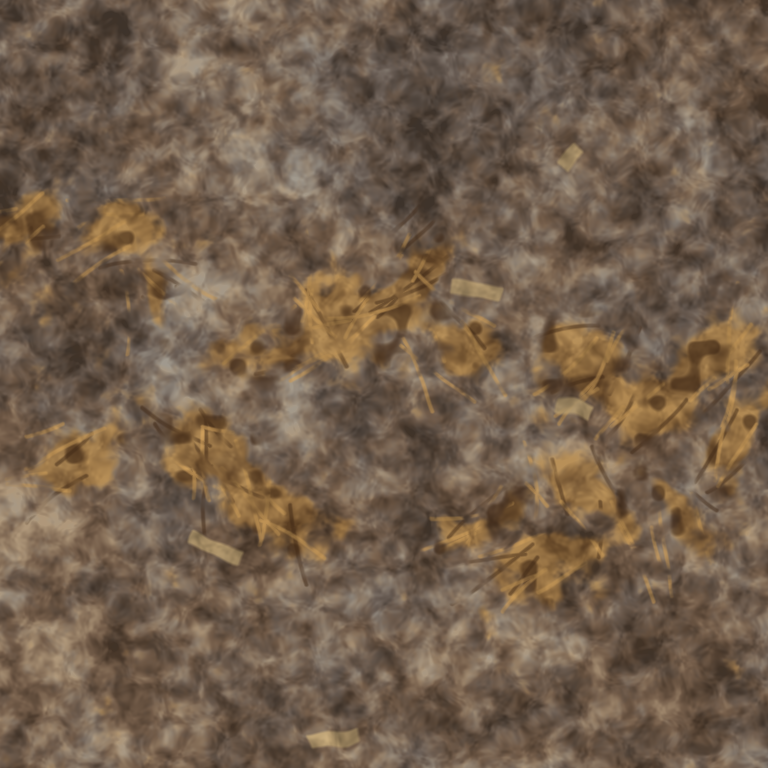
Write a Shadertoy shader that draws this texture.

```glsl
const vec3 EARTH_DARK   = vec3(0.25, 0.20, 0.16);
const vec3 EARTH_MID    = vec3(0.44, 0.37, 0.315);
const vec3 EARTH_LIGHT  = vec3(0.66, 0.60, 0.52);
const vec3 STRAW_DARK   = vec3(0.37, 0.25, 0.13);
const vec3 STRAW_LIGHT  = vec3(0.73, 0.56, 0.32);
const vec3 RUST         = vec3(0.24, 0.15, 0.08);
const vec3 CHIP_COLOR   = vec3(0.70, 0.60, 0.42);
const vec3 COOL_TINT    = vec3(0.95, 1.00, 1.07);
const vec3 WARM_TINT    = vec3(1.04, 0.99, 0.92);

const float GRAIN_FREQ  = 50.0;
const float MOTTLE_FREQ = 13.0;
const float BROAD_FREQ  = 3.5;
const float GRAIN_AMP   = 1.10;
const float MOTTLE_AMP  = 0.80;
const float BROAD_AMP   = 0.60;
const float SLOPE_AMP   = 0.16;   // lighter at the bottom

const int   CLUMPS      = 20;
const int   STRANDS     = 6;
const int   CHIPS       = 5;
const float BAND_Y      = 0.47;   // height of the straw band
const float BAND_SPREAD = 0.52;
const float STRAND_W    = 0.0042;

float hash(vec2 p) {
    vec3 q = fract(vec3(p.xyx) * 0.1031);
    q += dot(q, q.yzx + 33.33);
    return fract((q.x + q.y) * q.z);
}

float noise(vec2 p) {
    vec2 i = floor(p), f = fract(p);
    f = f * f * (3.0 - 2.0 * f);
    return mix(mix(hash(i), hash(i + vec2(1, 0)), f.x),
               mix(hash(i + vec2(0, 1)), hash(i + vec2(1, 1)), f.x), f.y);
}

// Three octaves, centred on zero
float fbm(vec2 p) {
    float sum = 0.0, amp = 0.51;
    for (int i = 0; i < 3; i++) {
        sum += amp * (noise(p) - 0.5);
        p = mat2(0.8, 0.6, -0.6, 0.8) * p * 2.0 + 17.3;
        amp *= 0.6;
    }
    return sum;
}

vec2 toLocal(vec2 p, float angle) {
    float c = cos(angle), s = sin(angle);
    return vec2(c * p.x + s * p.y, c * p.y - s * p.x);
}

// x: clump density, y: pale strands, z: dark strands
vec3 strawLayers(vec2 p, vec2 warped) {
    vec3 layers = vec3(0.0);
    for (int i = 0; i < CLUMPS; i++) {
        float id = float(i) + 1.0;
        vec2 center = vec2(fract(id * 0.618 + 0.12),
                           BAND_Y + BAND_SPREAD * (hash(vec2(id, 3.0)) - 0.5));
        float angle = hash(vec2(id, 7.0)) < 0.58 ? 0.75 : -0.95;
        angle += 0.7 * (hash(vec2(id, 11.0)) - 0.5);
        float size = mix(0.055, 0.105, hash(vec2(id, 13.0)));
        vec2 q = toLocal(warped - center, angle) / vec2(size, 0.034);
        layers.x += exp(-dot(q, q));

        if (length(p - center) > 0.2) continue;
        for (int j = 0; j < STRANDS; j++) {
            vec2 key = vec2(id * 5.0 + 40.0, float(j) * 9.0 + 2.0);
            vec2 shift = vec2(hash(key), hash(key + 1.0)) - 0.5;
            vec2 s = toLocal(p - center - shift * 0.10,
                             angle + 1.1 * (hash(key + 2.0) - 0.5));
            float halfLen = mix(0.02, 0.065, hash(key + 3.0));
            s.y += 5.0 * (hash(key + 4.0) - 0.5) * s.x * s.x;
            float d = length(vec2(max(abs(s.x) - halfLen, 0.0), s.y));
            float line = smoothstep(STRAND_W, 0.0008, d);
            if (hash(key + 5.0) < 0.7) layers.y = max(layers.y, line);
            else layers.z = max(layers.z, line);
        }
    }
    return layers;
}

// Scattered pale splinters
float chipMask(vec2 p) {
    float mask = 0.0;
    for (int i = 0; i < CHIPS; i++) {
        vec2 key = vec2(float(i) * 7.0 + 5.0, 91.0);
        vec2 center = vec2(hash(key), hash(key + 1.0));
        vec2 q = abs(toLocal(p - center, 1.6 * hash(key + 2.0) - 0.5));
        vec2 halfSize = vec2(mix(0.010, 0.036, hash(key + 3.0)), 0.007);
        float d = length(max(q - halfSize, 0.0));
        mask = max(mask, smoothstep(0.005, 0.0, d));
    }
    return mask;
}

void mainImage(out vec4 fragColor, in vec2 fragCoord) {
    vec2 p = fragCoord / iResolution.y;

    // Mottled earth
    vec2 curl = vec2(noise(p * 40.0 + 5.0), noise(p * 40.0 + 71.0)) - 0.5;
    float grain = fbm((p + 0.012 * curl) * GRAIN_FREQ + 30.0);
    float mottle = fbm((p + 0.010 * curl) * MOTTLE_FREQ + 60.0);
    float broad = fbm(p * BROAD_FREQ + 90.0);
    float tone = 0.5 + GRAIN_AMP * grain + MOTTLE_AMP * mottle
               + BROAD_AMP * broad + SLOPE_AMP * (0.5 - p.y);
    tone = clamp(tone, 0.0, 1.0);
    vec3 color = tone < 0.5 ? mix(EARTH_DARK, EARTH_MID, tone * 2.0)
                            : mix(EARTH_MID, EARTH_LIGHT, tone * 2.0 - 1.0);
    float warmth = 0.60 - 0.35 * (p.y - 0.5) + 1.3 * fbm(p * 9.0 + 130.0)
                 + 1.2 * fbm(p * 55.0 + 150.0);
    color *= mix(COOL_TINT, WARM_TINT, clamp(warmth, 0.0, 1.0));

    // Ragged straw clumps
    vec2 bend = vec2(fbm(p * 7.0 + 11.0), fbm(p * 7.0 + 47.0));
    vec3 layers = strawLayers(p + 0.015 * bend, p + 0.16 * bend + 0.015 * curl);
    float ragged = fbm(p * 22.0 + 170.0);
    float straw = smoothstep(0.30, 0.80, layers.x + 1.3 * ragged + 0.5 * grain);
    float strawTone = 0.60 + 1.2 * grain + 0.9 * fbm(p * 28.0 + 210.0);
    vec3 strawColor = mix(STRAW_DARK, STRAW_LIGHT, clamp(strawTone, 0.0, 1.0));
    color = mix(color, strawColor, 0.84 * straw);

    // Rusty pits and fibres
    float near = smoothstep(0.08, 0.55, layers.x);
    float pits = smoothstep(0.64, 0.84, noise(p * 42.0 + 250.0)) * near;
    float worn = smoothstep(-0.16, 0.10, ragged + 0.5 * grain);
    color = mix(color, RUST, 0.60 * pits);
    color = mix(color, RUST, 0.50 * layers.z * worn);
    color = mix(color, STRAW_LIGHT * (0.94 + 0.6 * grain), 0.65 * layers.y * worn);

    // Splinters
    color = mix(color, CHIP_COLOR * (1.0 + 0.6 * grain), 0.75 * chipMask(p + 0.008 * curl));

    fragColor = vec4(color, 1.0);
}
```
